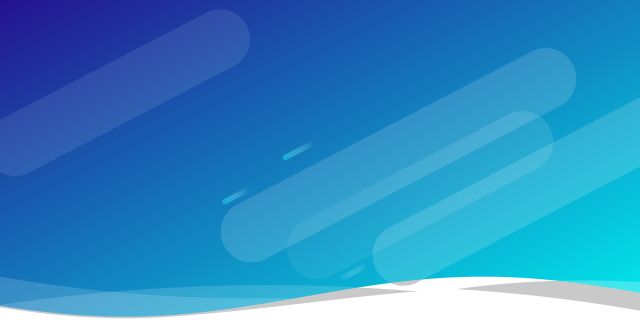
Write a WebGL 1 fragment shader that draws this background.

```glsl
precision highp float;
// Diagonal indigo-to-cyan sky crossed by translucent slanted capsules and
// small fading streaks, ending in a wavy lower edge above white paper.
// Capsules are distance functions; the waves are bands between smooth curves.

uniform vec2 u_resolution;

const vec2 SLANT = vec2(0.887, 0.461);

// Antialiased coverage of the positive side of a signed distance.
float fill(float d) {
  return clamp(d * u_resolution.y + 0.5, 0.0, 1.0);
}

float band(float y, float low, float high) {
  return fill(y - low) * fill(high - y);
}

// Coverage of a slanted capsule beginning at start.
float capsule(vec2 p, vec2 start, float len, float radius) {
  vec2 q = p - start;
  float along = clamp(dot(q, SLANT), 0.0, len);
  return fill(radius - length(q - SLANT * along));
}

// Streak that shifts from cyan to pale and fades toward its upper end.
vec3 streak(vec3 color, vec2 p, vec2 start, float len) {
  float along = clamp(dot(p - start, SLANT) / len, 0.0, 1.0);
  vec3 tint = mix(vec3(0.10, 0.69, 0.85), vec3(0.62, 0.88, 0.94), along);
  float cover = capsule(p, start, len, 0.0085);
  return mix(color, tint, cover * 0.9 * (1.0 - along));
}

void main() {
  vec2 uv = gl_FragCoord.xy / u_resolution;
  vec2 p = vec2(uv.x * 2.0, uv.y);
  vec3 white = vec3(1.0);

  // Sky gradient, from the upper left to the lower right
  float t = 0.5 * (uv.x + 1.0 - uv.y);
  vec3 sky = mix(vec3(0.14, 0.07, 0.56), vec3(0.0, 0.93, 0.93), t);

  // Large translucent capsules
  float rightCapsule = capsule(p, vec2(1.260, 0.203), 1.2, 0.096);
  sky = mix(sky, white, 0.09 * capsule(p, vec2(0.047, 0.544), 0.722, 0.094));
  sky = mix(sky, white, 0.14 * capsule(p, vec2(0.786, 0.276), 1.036, 0.096));
  float rise = smoothstep(0.9, 1.6, p.x);
  sky = mix(sky, white, mix(0.06, 0.11, rise)
    * capsule(p, vec2(0.992, 0.224), 0.722, 0.096));
  sky = mix(sky, white, 0.15 * rightCapsule);

  // Small streaks
  sky = streak(sky, p, vec2(0.892, 0.508), 0.100);
  sky = streak(sky, p, vec2(0.703, 0.370), 0.083);
  sky = streak(sky, p, vec2(1.073, 0.133), 0.083);

  // Wave outlines
  float horizon = 0.0729 - 0.0625 * cos(2.805 * (p.x - 0.39));
  float leftLow = horizon - 0.005 - 0.031 * smoothstep(0.55, 1.35, p.x);
  float slope = max(0.0, 1.0 - p.x / 0.781);
  float fallingTop = 0.0677 + 0.0677 * slope * slope;
  float archTop = 0.109 - 0.0895 * pow(abs(p.x - 0.833), 2.0);
  float rightTop = 0.1237 - 0.173 * pow(abs(p.x - 1.823), 2.0);
  float d = p.x - 1.427;
  float rightLow = 0.0964 - 0.06 * d - 0.1 * d * d;

  // Translucent waves lighten the sky and shade the paper
  float falling = band(p.y, leftLow, fallingTop);
  float arch = band(p.y, leftLow, archTop);
  float right = band(p.y, rightLow, rightTop);
  sky = mix(sky, white, 0.15 * falling);
  sky = mix(sky, white, 0.15 * arch);
  sky = mix(sky, white, 0.25 * right);
  float shade = max(max(falling, arch), max(right, rightCapsule));
  vec3 paper = mix(white, vec3(0.79), shade);

  gl_FragColor = vec4(mix(paper, sky, fill(p.y - horizon)), 1.0);
}
```
